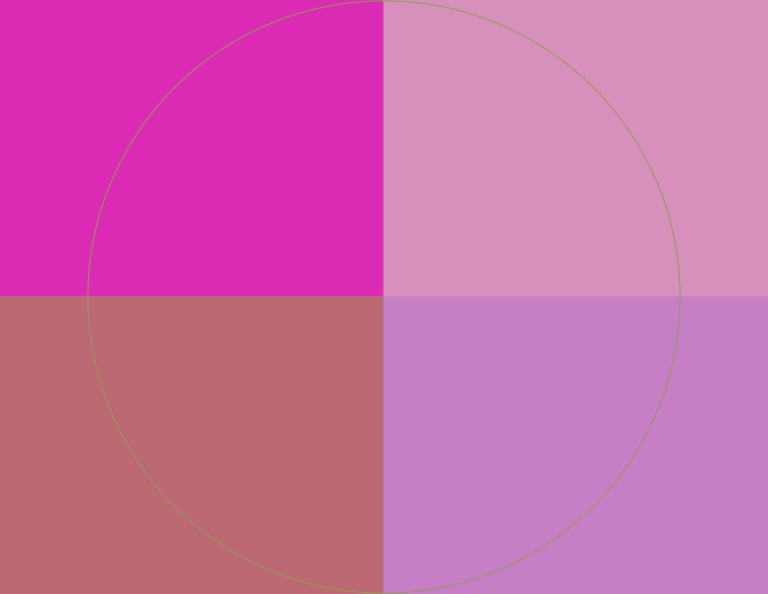
Write a WebGL 2 fragment shader that draws this background.

```glsl
#version 300 es
precision highp float;
// Four flat colour quadrants meeting at the canvas centre, with a faint seam
// along their borders and a hairline ring that spans the canvas height.
// Built from step-like coverage ramps and a circle distance function.

#define RING_RADIUS 0.4985
#define RING_WIDTH 0.0020
#define RING_OPACITY 0.85
#define SEAM_WIDTH 0.0022
#define SEAM_OPACITY 0.18
#define CENTER vec2(-0.0010, 0.0010)

uniform vec2 u_resolution;
out vec4 fragColor;

const vec3 MAGENTA = vec3(0.862, 0.168, 0.708);
const vec3 PINK    = vec3(0.844, 0.563, 0.738);
const vec3 ROSE    = vec3(0.737, 0.412, 0.455);
const vec3 ORCHID  = vec3(0.776, 0.495, 0.770);
const vec3 OLIVE   = vec3(0.580, 0.600, 0.340);
const vec3 SEAM    = vec3(0.700, 0.600, 0.700);

// Antialiased coverage of a line, given the distance to its middle.
float lineCoverage(float dist, float width, float pixel) {
    float overlap = 0.5 * (width + pixel) - abs(dist);
    return clamp(overlap / pixel, 0.0, min(1.0, width / pixel));
}

void main() {
    float pixel = 1.0 / u_resolution.y;
    vec2 p = (gl_FragCoord.xy - 0.5 * u_resolution) * pixel;

    // Quadrants with one-pixel soft borders
    vec2 q = p - CENTER;
    vec2 side = clamp(q / pixel + 0.5, 0.0, 1.0);
    vec3 lower = mix(ROSE, ORCHID, side.x);
    vec3 upper = mix(MAGENTA, PINK, side.x);
    vec3 color = mix(lower, upper, side.y);

    // Faint seam along both borders
    float seam = max(lineCoverage(q.x - pixel, SEAM_WIDTH, pixel),
                     lineCoverage(q.y, SEAM_WIDTH, pixel));
    color = mix(color, SEAM, SEAM_OPACITY * seam);

    // Hairline ring
    float ring = lineCoverage(length(p) - RING_RADIUS, RING_WIDTH, pixel);
    color = mix(color, OLIVE, RING_OPACITY * ring);

    fragColor = vec4(color, 1.0);
}
```
